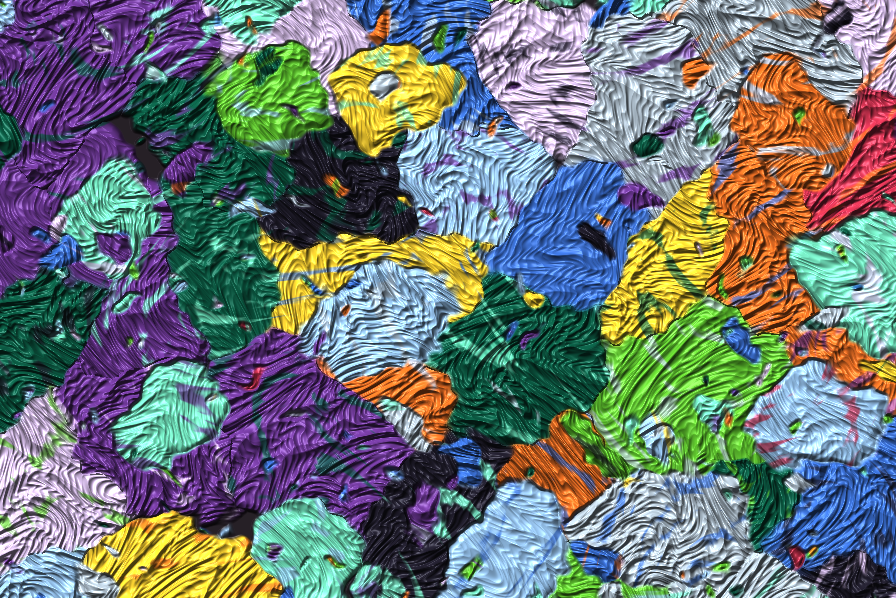
Reproduce this texture procedurally as a WebGL 1 fragment shader.

```glsl
precision highp float;
// Thick swirled daubs of oil paint crowded on a palette, lit from the upper left.
uniform vec2 u_resolution;

float hash(vec2 p) {
  return fract(sin(dot(p, vec2(127.1, 311.7))) * 43758.5453);
}

mat2 turn(float a) {
  return mat2(cos(a), sin(a), -sin(a), cos(a));
}

// Paint tubes, each with its share of the range 0..1
vec3 pigment(float k) {
  if (k < 0.10) return vec3(0.57, 0.74, 0.90);  // pale blue
  if (k < 0.19) return vec3(0.64, 0.70, 0.75);  // grey
  if (k < 0.28) return vec3(0.80, 0.71, 0.87);  // lilac
  if (k < 0.40) return vec3(0.42, 0.84, 0.70);  // mint
  if (k < 0.54) return vec3(0.37, 0.19, 0.51);  // violet
  if (k < 0.64) return vec3(0.20, 0.38, 0.72);  // blue
  if (k < 0.73) return vec3(0.04, 0.31, 0.23);  // deep green
  if (k < 0.78) return vec3(0.11, 0.10, 0.15);  // black
  if (k < 0.87) return vec3(0.33, 0.68, 0.16);  // grass green
  if (k < 0.94) return vec3(0.85, 0.40, 0.13);  // orange
  if (k < 0.97) return vec3(0.92, 0.77, 0.18);  // yellow
  return vec3(0.70, 0.17, 0.27);                // crimson
}

// Slow bending of the plane by layered sines
vec2 swirl(vec2 p, float f, float amount) {
  for (int i = 0; i < 4; i++) {
    p += amount / f * sin(p.yx * f + vec2(1.3, 4.1) * float(i + 1));
    p = turn(0.7) * p;
    f *= 1.63;
  }
  return p;
}

// Folded brush and knife marks, running along the given angle
float ridges(vec2 p, float angle) {
  vec2 q = turn(angle) * swirl(p + angle, 13.0, 0.55);
  float f = 48.0, a = 0.5, sum = 0.0;
  for (int i = 0; i < 4; i++) {
    float bend = 1.4 * sin(q.y * f * 0.37 + float(i)) + 0.8 * sin(q.y * f * 0.83);
    sum += a * (1.0 - abs(sin(q.x * f + bend)));
    q = turn(0.45) * q;
    f *= 1.75;
    a *= 0.68;
  }
  return sum;
}

// Lays one scatter of daubs over the paint below (rgb, height)
vec4 addDaubs(vec4 below, vec2 p, float scale, float share, float radius) {
  vec2 ragged = p + 0.012 * sin(p.yx * 37.0 + 2.0 * sin(p * 23.0))
                  + 0.004 * sin(p.yx * 131.0 + 2.0 * sin(p * 71.0));
  vec2 q = swirl(ragged, 5.0, 0.22) * scale + scale * 3.7;
  vec2 cell = floor(q);
  float streak = 0.75 * smoothstep(0.58, 0.82, ridges(p * 0.5, scale));
  float nearest = 9.0, id = 0.0, total = 1e-30;
  vec3 color = vec3(0.0);
  for (int y = -1; y <= 1; y++) {
    for (int x = -1; x <= 1; x++) {
      vec2 c = cell + vec2(x, y);
      float h = hash(c + scale);
      if (h > share) continue;
      vec2 center = c + 0.15 + 0.7 * vec2(hash(c + 17.3), hash(c + 41.9));
      float k = hash(c + 5.7);
      vec2 d = turn(k * 40.0) * (q - center) * vec2(1.0, 1.35);
      float edge = length(d) - radius * (0.7 + 0.5 * hash(c + 9.1));
      float w = exp(-70.0 * clamp(edge, -1.0, 1.1));
      color += w * mix(pigment(k), pigment(hash(c + 63.2)), streak);
      total += w;
      if (edge < nearest) {
        nearest = edge;
        id = k;
      }
    }
  }
  float cover = smoothstep(0.0, 0.012 * scale, -nearest);
  float thick = 0.45 + 0.75 * fract(id * 57.0);
  float height = thick * ridges(p, id * 40.0) + 0.5 * smoothstep(0.0, 0.03 * scale, -nearest);
  return mix(below, vec4(color / total, height), cover);
}

vec4 paint(vec2 p) {
  vec4 layer = vec4(0.22, 0.18, 0.22, 0.0);
  layer = addDaubs(layer, p, 4.6, 1.0, 1.0);
  layer = addDaubs(layer, p + 0.31, 3.3, 0.65, 0.42);
  layer = addDaubs(layer, p + 0.73, 8.5, 0.35, 0.36);
  return addDaubs(layer, p + 0.17, 21.0, 0.16, 0.36);
}

void main() {
  vec2 p = gl_FragCoord.xy / u_resolution.y;
  float e = 0.0025;
  vec4 here = paint(p);
  vec2 slope = vec2(paint(p + vec2(e, 0.0)).a, paint(p + vec2(0.0, e)).a) - here.a;
  slope = clamp(slope * 0.012 / e, -2.0, 2.0);

  // Wet paint: diffuse light, dark folds and sharp glints
  vec3 normal = normalize(vec3(-slope, 0.75));
  vec3 light = normalize(vec3(-0.45, 0.65, 0.75));
  float diffuse = max(dot(normal, light), 0.0);
  float glint = pow(max(dot(normal, normalize(light + vec3(0.0, 0.0, 1.0))), 0.0), 30.0);
  float fold = smoothstep(0.05, 0.75, here.a);
  vec3 color = here.rgb * (0.28 + 1.0 * diffuse) * mix(0.6, 1.08, fold);
  color += 0.26 * glint * vec3(0.95, 0.98, 1.0);
  gl_FragColor = vec4(clamp(color, 0.0, 1.0), 1.0);
}
```
